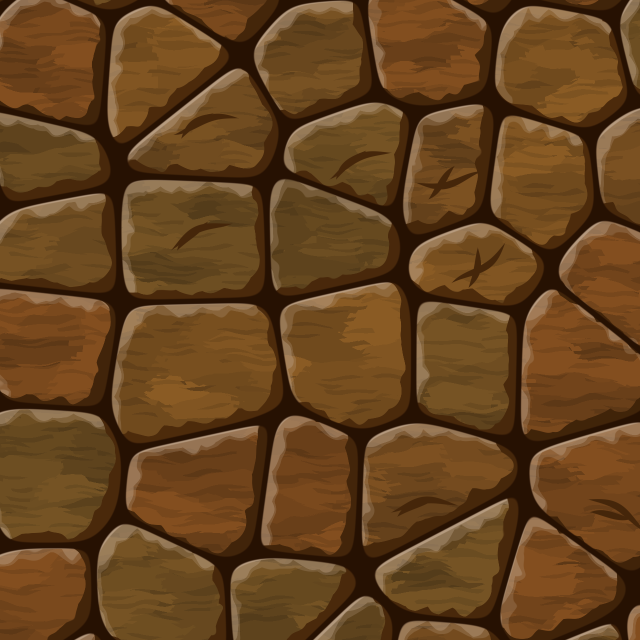
Give the GLSL for this texture, as a Shadertoy shader.

```glsl
const vec2 GRID = vec2(5.0, 6.0);
const vec3 MORTAR = vec3(0.15, 0.065, 0.008);
const vec3 SHADOW = vec3(0.27, 0.15, 0.04);
const vec3 GLINT = vec3(0.75, 0.65, 0.55);

vec2 hash2(vec2 p) {
    vec2 s = vec2(dot(p, vec2(127.1, 311.7)), dot(p, vec2(269.5, 183.3)));
    return fract(sin(s) * 43758.545);
}

// Cellular noise: x = distance to the nearest point, y = random value of its cell
vec2 cellular(vec2 p) {
    vec2 base = floor(p), best = vec2(9.0, 0.0);
    for (int j = -1; j <= 1; j++)
    for (int i = -1; i <= 1; i++) {
        vec2 cell = base + vec2(i, j), h = hash2(cell);
        float d = length(cell + h - p);
        if (d < best.x) best = vec2(d, fract(h.x * 17.0 + h.y * 31.0));
    }
    return best;
}

vec2 stoneSeed(vec2 cell) {
    return (cell + 0.12 + 0.76 * hash2(cell + 4.0)) / GRID;
}

// Rounded distances to the stone edge: x = plain, y = shifted to shade, z = shifted to light
vec3 stoneEdges(vec2 p, out vec2 home) {
    vec2 base = floor(p * GRID);
    float nearest = 9.0;
    for (int j = -1; j <= 1; j++)
    for (int i = -1; i <= 1; i++) {
        vec2 cell = base + vec2(i, j);
        float d = length(stoneSeed(cell) - p);
        if (d < nearest) { nearest = d; home = cell; }
    }
    vec2 center = stoneSeed(home);
    vec3 sum = vec3(0.0);
    for (int j = -2; j <= 2; j++)
    for (int i = -2; i <= 2; i++) {
        if (i == 0 && j == 0) continue;
        vec2 other = stoneSeed(home + vec2(i, j));
        vec2 n = normalize(other - center);
        float d = dot(0.5 * (center + other) - p, n);
        sum += exp(-95.0 * (d - vec3(0.0, dot(n, vec2(0.014, -0.012)), dot(n, vec2(-0.011, 0.014)))));
    }
    return -log(sum) / 95.0;
}

// Tapered, bent gouges on some of the stones
float gouges(vec2 q, vec2 rnd) {
    float mark = 0.0;
    for (int k = 0; k < 2; k++) {
        float f = float(k), a = (rnd.x - 0.4) * 1.2 + f * 0.55;
        vec2 r = mat2(cos(a), -sin(a), sin(a), cos(a)) * (q + f * vec2(0.012, 0.004));
        float reach = 0.052 - 0.02 * f;
        float width = 0.0055 * (1.0 - r.x * r.x / (reach * reach));
        float bend = 0.008 * sin(r.x * 45.0 + rnd.y * 40.0 + f);
        mark = max(mark, smoothstep(-0.0006, 0.0006, width - abs(r.y - bend)));
    }
    return mark * step(0.66, rnd.y);
}

vec3 wall(vec2 p) {
    vec2 home;
    vec3 edge = stoneEdges(p, home);
    vec2 rnd = hash2(home + 31.0), q = p - stoneSeed(home);

    // Stone tint
    vec3 col = mix(vec3(0.47, 0.28, 0.11), vec3(0.42, 0.30, 0.13), smoothstep(0.3, 0.7, rnd.x));
    col = mix(col, vec3(0.53, 0.34, 0.13), 0.7 * step(0.8, rnd.x));

    // Flat-toned horizontal streaks over ragged patches
    vec2 g = p + home * 0.37;
    g.y += 0.003 * sin(g.x * 41.0) + 0.0015 * sin(g.x * 97.0 + g.y * 60.0);
    float streak = cellular(g * vec2(21.0, 170.0)).y;
    float blotch = cellular((g + vec2(0.035, 0.005) * (streak - 0.5)) * vec2(10.0, 24.0)).y;
    col *= 0.88 + 0.07 * floor(blotch * 4.0) - 0.1 * step(0.78, streak);

    // Lobed highlight and shadow bands
    float lobes = cellular(g * vec2(26.0, 21.0)).x - 0.42;
    float ripple = 0.002 * sin(p.x * 130.0 + 3.0 * sin(p.y * 60.0));
    float light = edge.z + 0.017 * lobes + ripple;
    float shade = edge.y - 0.018 * lobes + ripple;
    col = mix(col, GLINT, 0.24 * (1.0 - smoothstep(0.006, 0.007, light)));
    col = mix(col, GLINT, 0.36 * (1.0 - smoothstep(0.0, 0.001, light + 0.01 * lobes)));
    col = mix(col, GLINT, 0.75 * (1.0 - smoothstep(-0.010, -0.008, edge.z)));
    col = mix(col, SHADOW * (0.92 + 0.2 * rnd.x), 1.0 - smoothstep(0.003, 0.004, shade));
    col = mix(col, SHADOW, gouges(q, rnd));

    // Mortar
    return mix(MORTAR, col, smoothstep(0.003, 0.0055, edge.x));
}

void mainImage(out vec4 fragColor, in vec2 fragCoord) {
    // Four samples per pixel smooth the flat-toned edges
    vec3 sum = vec3(0.0);
    for (int k = 0; k < 4; k++) {
        vec2 offset = 0.5 * vec2(k % 2, k / 2) - 0.25;
        sum += wall((fragCoord + offset) / iResolution.y);
    }
    fragColor = vec4(sum / 4.0, 1.0);
}
```
